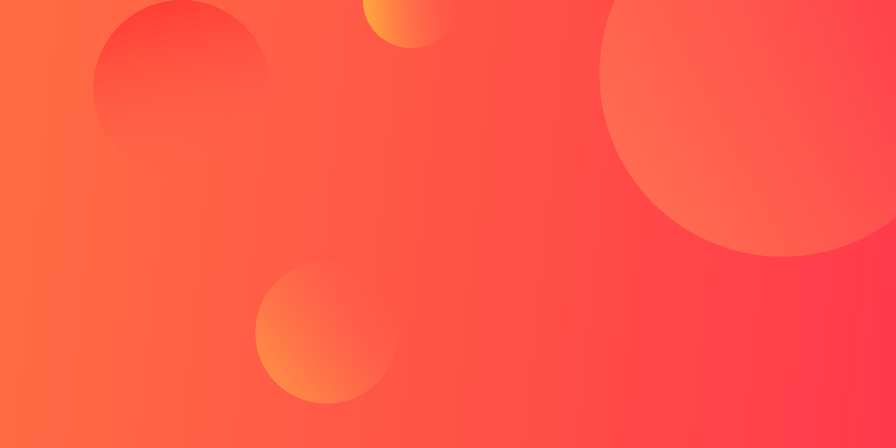
Give the GLSL for this background, as a WebGL 1 fragment shader.

```glsl
precision highp float;
uniform vec2 u_resolution;

#define LEFT_ORANGE vec3(1.0, 0.425, 0.262)
#define RIGHT_RED vec3(1.0, 0.233, 0.293)
#define CORAL vec3(1.0, 0.39, 0.33)
#define BACKGROUND_TILT 0.05
// Discs: centre x, centre y, radius, in canvas heights
#define RED_DISC vec3(0.406, 0.802, 0.198)
#define RED_TINT vec3(1.0, 0.245, 0.2)
#define AMBER_DISC vec3(0.917, 1.0, 0.107)
#define AMBER_TINT vec3(1.0, 0.66, 0.24)
#define CORAL_DISC vec3(1.747, 0.836, 0.409)
#define CORAL_TINT vec3(1.0, 0.42, 0.315)
#define ORANGE_DISC vec3(0.729, 0.258, 0.159)
#define ORANGE_TINT vec3(1.0, 0.54, 0.27)

// Blends in a disc that shifts from tint to coral while fading along a direction
vec3 addDisc(vec3 base, vec2 p, vec3 disc, vec3 tint, vec2 direction) {
  vec2 offset = p - disc.xy;
  float along = dot(offset, normalize(direction)) / disc.z;
  float fade = clamp(0.5 + 0.5 * along, 0.0, 1.0);
  float halfPixel = 0.5 / u_resolution.y;
  float edge = length(offset) - disc.z;
  float coverage = 1.0 - smoothstep(-halfPixel, halfPixel, edge);
  return mix(base, mix(tint, CORAL, fade), coverage * (1.0 - fade));
}

void main() {
  vec2 p = gl_FragCoord.xy / u_resolution.y;
  float aspect = u_resolution.x / u_resolution.y;
  // Keep the composition spread over the full width
  p.x *= 2.0 / aspect;

  // Slightly tilted horizontal gradient
  float sweep = 0.5 * p.x + BACKGROUND_TILT * (0.5 - p.y);
  vec3 color = mix(LEFT_ORANGE, RIGHT_RED, clamp(sweep, 0.0, 1.0));

  // Fading discs
  color = addDisc(color, p, RED_DISC, RED_TINT, vec2(0.25, -1.0));
  color = addDisc(color, p, AMBER_DISC, AMBER_TINT, vec2(1.0, 0.1));
  color = addDisc(color, p, CORAL_DISC, CORAL_TINT, vec2(0.8, 0.5));
  color = addDisc(color, p, ORANGE_DISC, ORANGE_TINT, vec2(0.8, 0.6));

  gl_FragColor = vec4(color, 1.0);
}
```
